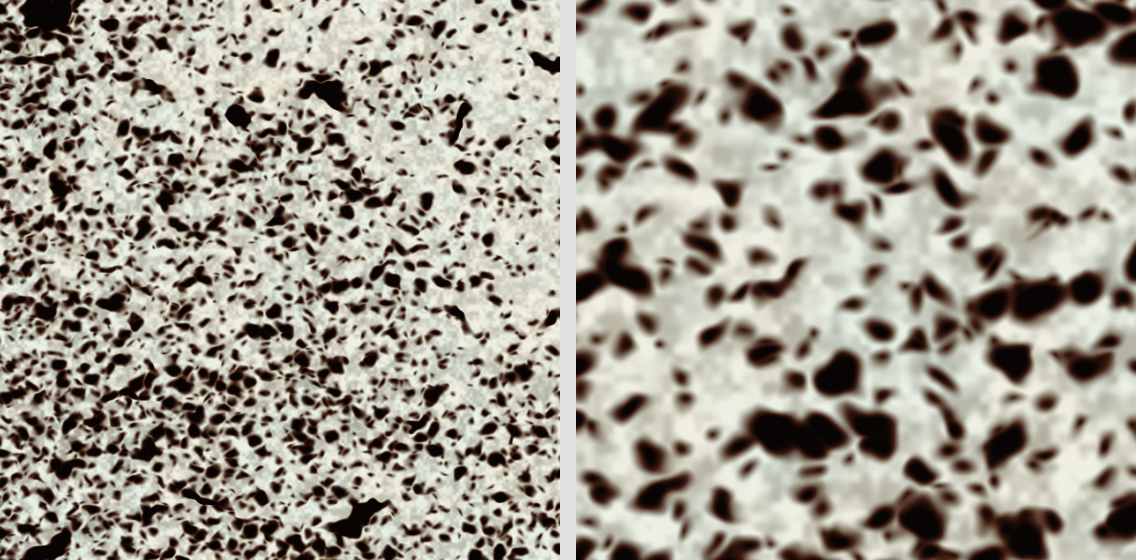
Left, the full canvas; right, a detail of the centre.
Reproduce this texture procedurally as a WebGL 2 fragment shader.

```glsl
#version 300 es
precision highp float;
// Speckled granular stone: dark, ragged mineral grains on a pale mottled ground.
// Three sizes of jittered, noise-warped ellipses are scattered by a density field;
// their soft union drives a colour ramp from cream through brown to black.

#define CLUMP_CELLS 11.0
#define GRAIN_CELLS 37.0
#define SPECK_CELLS 62.0
#define CLUMP_SHARE 0.27
#define GRAIN_SHARE 1.10
#define SPECK_SHARE 0.78
#define EDGE 0.0047
#define RAGGED 0.0085
#define MOTTLE 0.24

uniform vec2 u_resolution;
out vec4 outColor;

// Integer hash giving three values from 0 to 1.
vec3 hash3(vec2 cell, float seed) {
    uvec3 v = uvec3(ivec3(vec3(cell, seed) + 1000.0));
    v = v * 1664525u + 1013904223u;
    v.x += v.y * v.z; v.y += v.z * v.x; v.z += v.x * v.y;
    v ^= v >> 16u;
    v.x += v.y * v.z; v.y += v.z * v.x; v.z += v.x * v.y;
    return vec3(v >> 8u) / 16777216.0;
}

// Smooth value noise, three independent channels.
vec3 noise3(vec2 p, float seed) {
    vec2 i = floor(p), f = fract(p);
    f = f * f * (3.0 - 2.0 * f);
    return mix(mix(hash3(i, seed), hash3(i + vec2(1, 0), seed), f.x),
               mix(hash3(i + vec2(0, 1), seed), hash3(i + vec2(1, 1), seed), f.x), f.y);
}

// Local abundance of grains: rich at lower left, sparser at upper right.
float richness(vec2 p) {
    float drift = 0.93 - dot(p, vec2(0.46, 0.32));
    float bands = noise3(p * vec2(4.0, 7.0), 11.0).x - 0.5;
    float patches = noise3(p * vec2(10.0, 15.0), 12.0).x - 0.5;
    return clamp(drift + 0.35 * bands + 0.4 * patches, 0.17, 1.0);
}

// Soft coverage of one layer of scattered ellipses.
float scatter(vec2 p, float cells, float share, vec2 radii, float stretch, float seed) {
    vec2 home = floor(p * cells);
    float edge = max(EDGE, 0.7 / min(u_resolution.x, u_resolution.y));
    float clear = 1.0;
    for (int y = -1; y <= 1; y++) {
        for (int x = -1; x <= 1; x++) {
            vec2 cell = home + vec2(x, y);
            vec3 place = hash3(cell, seed);
            vec3 form = hash3(cell, seed + 1.0);
            if (place.z > share * richness((cell + 0.5) / cells)) continue;

            // Lean mostly along the horizontal.
            float angle = 0.1 + (form.x - 0.5) * 2.0;
            float c = cos(angle), s = sin(angle);
            vec2 q = mat2(c, -s, s, c) * (p - (cell + place.xy) / cells);
            float radius = mix(radii.x, radii.y, form.y * form.y);
            float aspect = mix(1.0, stretch, form.z);
            float dist = (length(q * vec2(1.0 / aspect, aspect)) - radius) / sqrt(aspect);
            clear *= 1.0 - smoothstep(edge, -edge, dist);
        }
    }
    return 1.0 - clear;
}

// Colour ramp by darkness.
vec3 ramp(float t) {
    vec3 c = mix(vec3(0.925, 0.94, 0.895), vec3(0.75, 0.76, 0.71), clamp(t * 5.0, 0.0, 1.0));
    c = mix(c, vec3(0.59, 0.56, 0.50), clamp(t * 5.0 - 1.0, 0.0, 1.0));
    c = mix(c, vec3(0.42, 0.35, 0.29), clamp(t * 5.0 - 2.0, 0.0, 1.0));
    c = mix(c, vec3(0.25, 0.11, 0.07), clamp(t * 5.0 - 3.0, 0.0, 1.0));
    return mix(c, vec3(0.035, 0.015, 0.015), clamp(t * 5.0 - 4.0, 0.0, 1.0));
}

void main() {
    vec2 p = gl_FragCoord.xy / min(u_resolution.x, u_resolution.y);

    // Ragged outlines from two scales of warping.
    vec2 fine = noise3(p * 75.0, 21.0).xy - 0.5;
    vec2 coarse = noise3(p * 26.0, 22.0).xy - 0.5;
    vec2 grainPos = p + RAGGED * (fine + 0.6 * coarse);
    vec2 clumpPos = p + RAGGED * (1.6 * fine + 5.0 * coarse);

    // Union of all grain sizes.
    float clumps = scatter(clumpPos, CLUMP_CELLS, CLUMP_SHARE, vec2(0.015, 0.036), 1.9, 31.0);
    float grains = scatter(grainPos, GRAIN_CELLS, GRAIN_SHARE, vec2(0.0053, 0.0135), 1.5, 41.0);
    float specks = scatter(grainPos, SPECK_CELLS, SPECK_SHARE, vec2(0.0028, 0.0062), 1.3, 51.0);
    float dark = 1.0 - (1.0 - clumps) * (1.0 - grains) * (1.0 - 0.92 * specks);

    // Pale ground with crisp mottling, duller where grains crowd.
    float grit = mix(noise3(p * 80.0, 61.0).x, noise3(p * 170.0, 62.0).x, 0.4);
    float ground = MOTTLE * smoothstep(0.2, 0.9, grit) * (0.6 + 0.8 * richness(p));
    vec3 color = ramp(mix(ground, 1.0, dark));

    // Warm cream where grains are few, cooler grey-green elsewhere.
    float warmth = noise3(p * 20.0, 71.0).x - 0.35 - 0.5 * (richness(p) - 0.5);
    color += vec3(0.035, -0.005, -0.025) * warmth * (1.0 - dark);
    outColor = vec4(clamp(color, 0.0, 1.0), 1.0);
}
```
